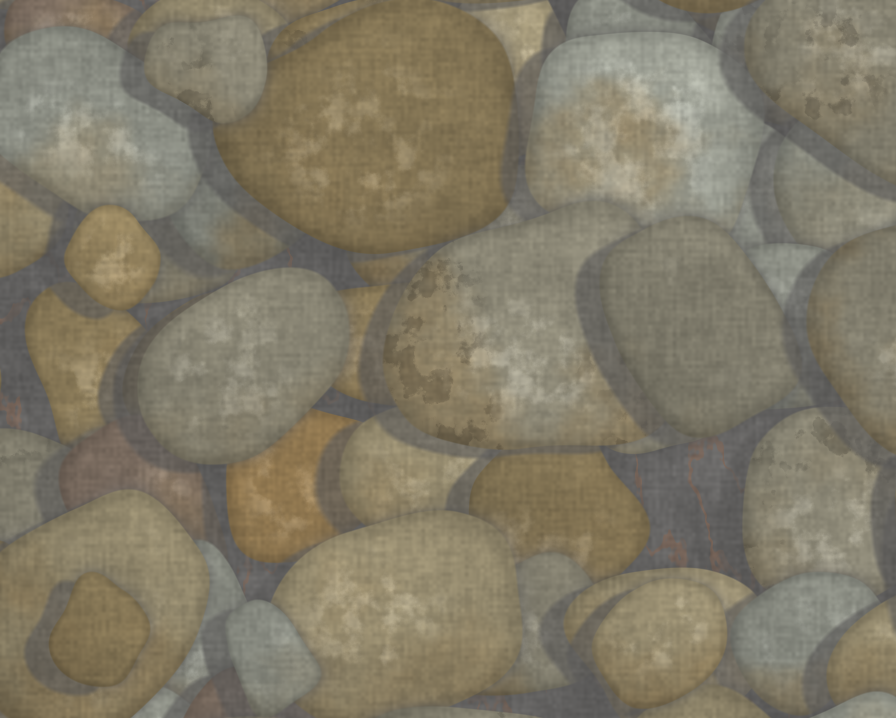
Give the GLSL for this texture, as a WebGL 2 fragment shader.

```glsl
#version 300 es
precision highp float;

uniform vec2 u_resolution;
out vec4 fragColor;

const vec3 BLUE_GREY = vec3(0.55, 0.56, 0.52);
const vec3 WARM_GREY = vec3(0.52, 0.505, 0.44);
const vec3 TAN = vec3(0.58, 0.54, 0.43);
const vec3 OLIVE = vec3(0.53, 0.47, 0.34);
const vec3 OCHRE = vec3(0.58, 0.48, 0.32);
const vec3 ROSE = vec3(0.50, 0.44, 0.39);
const vec3 SHADOW = vec3(0.395, 0.39, 0.385);
const vec3 ROOT = vec3(0.49, 0.39, 0.33);
const vec2 SHADOW_OFFSET = vec2(-0.034, -0.012);
const vec2 LIGHT = vec2(0.6, 0.8);
const float JITTER = 0.42;
const float EDGE = 0.0014;
const float SHADOW_EDGE = 0.004;
const float WEAVE_PITCH = 200.0;
const float WEAVE_STRENGTH = 0.08;
const float GRAIN_STRENGTH = 0.09;

vec4 hash4(vec3 s) {
    vec4 h = fract(s.xyzx * vec4(0.1031, 0.1030, 0.0973, 0.1099));
    h += dot(h, h.wzxy + 33.33);
    return fract((h.xxyz + h.yzzw) * h.zywx);
}

// Two independent channels of smooth value noise
vec2 noise2(vec2 p) {
    vec2 i = floor(p), f = fract(p);
    f = f * f * (3.0 - 2.0 * f);
    vec2 low = mix(hash4(vec3(i, 5.0)).xy, hash4(vec3(i + vec2(1, 0), 5.0)).xy, f.x);
    vec2 high = mix(hash4(vec3(i + vec2(0, 1), 5.0)).xy, hash4(vec3(i + 1.0, 5.0)).xy, f.x);
    return mix(low, high, f.y);
}

vec2 fbm(vec2 p) {
    vec2 sum = vec2(0.0);
    float amp = 0.5;
    for (int i = 0; i < 5; i++) {
        sum += amp * noise2(p);
        p = mat2(1.6, 1.2, -1.2, 1.6) * p + 7.3;
        amp *= 0.5;
    }
    return sum;
}

// Rotated, tapered and gently bent superellipse
float stoneDistance(vec2 d, vec2 radii, vec4 shape) {
    float angle = (shape.x - 0.5) * 2.2;
    d = mat2(cos(angle), -sin(angle), sin(angle), cos(angle)) * d;
    d += 0.36 * radii.y * (noise2(d / radii.x * 1.1 + shape.yz * 40.0) - 0.5);
    d.y *= 1.0 + 0.6 * (shape.y - 0.5) * clamp(d.x / radii.x, -1.5, 1.5);
    float power = mix(2.1, 3.2, shape.z);
    vec2 a = pow(abs(d / radii) + 1e-4, vec2(power));
    return (pow(a.x + a.y, 1.0 / power) - 1.0) * radii.y;
}

vec3 stoneTint(float pick) {
    if (pick < 0.32) return BLUE_GREY;
    if (pick < 0.50) return WARM_GREY;
    if (pick < 0.67) return TAN;
    if (pick < 0.92) return OLIVE;
    return pick < 0.96 ? OCHRE : ROSE;
}

vec3 stoneSurface(vec2 p, vec2 d, vec2 radii, float dist, vec4 look) {
    vec2 broad = fbm(p * 6.0 + look.xy * 50.0);
    vec2 fine = fbm(p * 40.0 + look.zw * 50.0);
    vec3 tint = stoneTint(look.x);
    // Ochre stains gather low on the stone, pale bloom across the crown
    float stain = smoothstep(0.42, 0.75, broad.x - 0.18 * d.y / radii.y);
    tint = mix(tint, mix(OLIVE, OCHRE, fine.y), stain * (0.2 + 0.6 * look.y));
    float depth = clamp(-dist / radii.y, 0.0, 1.0);
    float bloom = smoothstep(0.42, 0.72, fine.x) * smoothstep(0.35, 0.6, broad.y);
    tint += 0.10 * bloom * smoothstep(0.1, 0.5, depth);
    // Shallow pits on a few stones
    float pits = smoothstep(0.54, 0.64, fine.y) * smoothstep(0.46, 0.6, broad.x);
    tint *= 1.0 - 0.16 * pits * step(0.85, look.z);
    float shade = mix(0.87, 1.0, smoothstep(0.0, 0.16, depth));
    shade += 0.07 * dot(d / radii.x, LIGHT) + 0.22 * (broad.y - 0.47);
    return tint * shade * mix(0.94, 1.05, look.w);
}

// Paints one scattered layer; later stones overlap and shade earlier ones
void paintStones(inout vec3 color, vec2 p, float cell, float presence, vec2 sizes, float seed) {
    float soft = max(EDGE, 0.6 / u_resolution.y);
    vec2 grid = p / cell;
    for (int j = 1; j >= -1; j--) {
        float row = floor(grid.y) + float(j);
        float shift = 0.5 * mod(row, 2.0);
        for (int i = -1; i <= 1; i++) {
            vec2 id = vec2(floor(grid.x - shift) + float(i), row);
            vec4 place = hash4(vec3(id + 20.0, seed));
            if (place.z > presence) continue;
            vec4 shape = hash4(vec3(id + 20.0, seed + 11.0));
            vec4 look = hash4(vec3(id + 20.0, seed + 23.0));
            vec2 center = (id + 0.5 + vec2(shift, 0.0) + JITTER * (place.xy - 0.5)) * cell;
            vec2 radii = mix(sizes.x, sizes.y, place.w) * vec2(1.0, mix(0.68, 0.92, shape.w));
            vec2 d = p - center;
            float dist = stoneDistance(d, radii, shape);
            float shadowDist = stoneDistance(d - SHADOW_OFFSET, radii, shape);
            float shadow = 0.85 * (1.0 - smoothstep(-SHADOW_EDGE, SHADOW_EDGE, shadowDist));
            shadow = max(shadow, 0.6 * exp(-140.0 * max(dist, 0.0)));
            color = mix(color, mix(color * 0.75, SHADOW, 0.7), shadow);
            float cover = 1.0 - smoothstep(-soft, soft, dist);
            if (cover > 0.0) color = mix(color, stoneSurface(p, d, radii, dist, look), cover);
        }
    }
}

void main() {
    vec2 p = gl_FragCoord.xy / u_resolution.y;

    // Shaded gaps with thin reddish roots
    vec2 bed = fbm(p * vec2(14.0, 8.0));
    float root = 1.0 - smoothstep(0.008, 0.025, abs(bed.x - 0.48));
    vec3 color = mix(SHADOW * (0.85 + 0.3 * bed.y), ROOT, 0.7 * root);

    paintStones(color, p, 0.20, 0.97, vec2(0.10, 0.14), 3.0);
    paintStones(color, p, 0.34, 0.88, vec2(0.14, 0.215), 41.0);
    paintStones(color, p, 0.25, 0.18, vec2(0.06, 0.105), 83.0);

    // Woven cloth, speckled grain and faint horizontal bands
    float weave = noise2(p * WEAVE_PITCH * vec2(0.16, 1.0)).x + noise2(p * WEAVE_PITCH * vec2(1.0, 0.16)).y - 1.0;
    float grain = noise2(p * WEAVE_PITCH * 0.9 + 31.0).x - 0.5;
    float bands = noise2(p * vec2(3.0, 26.0)).x - 0.5;
    color *= 1.0 + WEAVE_STRENGTH * weave + GRAIN_STRENGTH * grain + 0.05 * bands;
    fragColor = vec4(color, 1.0);
}
```
